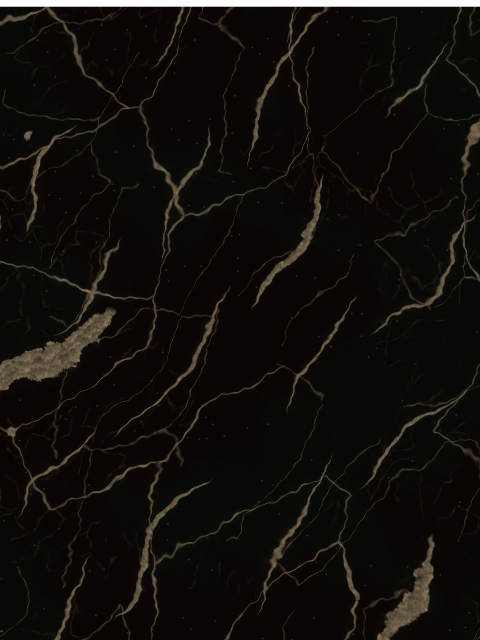
This texture is drawn by a Shadertoy shader. Its source:

```glsl
const mat2 TURN = mat2(0.8, 0.6, -0.6, 0.8);

vec2 hash2(vec2 p) {
    return fract(sin(vec2(dot(p, vec2(127.1, 311.7)), dot(p, vec2(269.5, 183.3)))) * 43758.5);
}

// Layered sines, 0 to 1
float waves(vec2 p) {
    float sum = 0.0, amp = 0.5;
    for (int i = 0; i < 5; i++) {
        sum += amp * sin(p.x + 1.7 * sin(p.y)) * cos(p.y * 0.8 + float(i));
        p = TURN * p * 1.9 + 2.3;
        amp *= 0.6;
    }
    return clamp(0.5 + 0.6 * sum, 0.0, 1.0);
}

// Jagged displacement, coarse to fine
vec2 warp(vec2 p) {
    vec2 q = p * 9.0;
    float amp = 0.022;
    for (int i = 0; i < 6; i++) {
        p += amp * sin(q.yx + vec2(1.7, 4.1) * float(i));
        q = TURN * q * 2.1;
        amp *= 0.53;
    }
    return p;
}

// Cellular noise: edge distance, edge key, centre distance, cell key
vec4 cells(vec2 p) {
    vec2 base = floor(p), nearId = base, nearVec = vec2(8.0);
    for (int k = 0; k < 9; k++) {
        vec2 id = base + vec2(k % 3 - 1, k / 3 - 1);
        vec2 v = id + hash2(id) - p;
        if (dot(v, v) < dot(nearVec, nearVec)) { nearVec = v; nearId = id; }
    }
    float edge = 8.0;
    vec2 otherId = nearId;
    for (int k = 0; k < 25; k++) {
        vec2 id = nearId + vec2(k % 5 - 2, k / 5 - 2);
        vec2 v = id + hash2(id) - p, gap = v - nearVec;
        if (dot(gap, gap) > 1e-5) {
            float d = dot(0.5 * (v + nearVec), normalize(gap));
            if (d < edge) { edge = d; otherId = id; }
        }
    }
    return vec4(edge, hash2(nearId + otherId + 0.5).x, length(nearVec), hash2(nearId + 7.3).y);
}

float line(float d, float halfWidth, float soft) {
    return 1.0 - smoothstep(halfWidth - soft, halfWidth + soft, d);
}

void mainImage(out vec4 fragColor, in vec2 fragCoord) {
    vec2 p = fragCoord / iResolution.y;
    float soft = max(1.0 / iResolution.y, 0.0012);
    vec2 bent = warp(p);
    vec2 slant = vec2(dot(bent, vec2(0.8, -0.6)), dot(bent, vec2(0.6, 0.8)));
    float swell = waves(p * 17.0 + 3.0);
    float mottle = waves(p * 160.0);
    float grain = cells(p * 170.0).z;

    // Dark ground with green and brown zones
    vec3 col = mix(vec3(0.036, 0.019, 0.012), vec3(0.029, 0.036, 0.021),
                   smoothstep(0.4, 0.6, waves(p * 7.0 + 1.0)));
    col *= 0.85 + 0.3 * grain;

    // Reddish crumbly mesh in patches
    vec4 mesh = cells(slant * vec2(34.0, 22.0));
    float patchy = smoothstep(0.52, 0.75, waves(p * 10.0 + 5.5)) * step(0.45, mesh.y);
    col = mix(col, vec3(0.25, 0.17, 0.12), 0.65 * patchy * mottle * line(mesh.x / 28.0, 0.0013, soft));

    // Hairline veins
    vec4 hair = cells(slant * vec2(11.0, 5.5) + 4.0);
    float hairMask = step(0.5, hair.y) * line(hair.x / 8.0, 0.0005 + 0.0012 * swell, soft);
    col = mix(col, vec3(0.34, 0.28, 0.21), hairMask * (0.25 + 0.7 * mottle));

    // Main network with faint halo
    vec4 net = cells(slant * vec2(5.0, 3.6) + 9.0);
    float kept = step(0.25, net.y), netDist = net.x / 4.2;
    float netWidth = 0.0008 + 0.0045 * net.y * swell * swell;
    col += kept * vec3(0.06, 0.05, 0.035) * exp(-netDist * 260.0) * swell;
    col = mix(col, vec3(0.46, 0.4, 0.31) * (0.65 + 0.5 * mottle),
              kept * line(netDist, netWidth, soft) * (0.55 + 0.45 * swell));

    // Tapered diagonal veins, from broad to thin
    for (int i = 0; i < 17; i++) {
        float n = float(i);
        vec2 centre = fract(vec2(0.08, 0.45) + n * vec2(0.7549, 0.5698)) * vec2(0.75, 1.0);
        vec2 rnd = hash2(vec2(n, 3.0));
        float angle = 0.8 + 0.4 * rnd.x;
        vec2 dir = vec2(cos(angle), sin(angle)), v = bent - centre;
        float t = dot(v, dir) / (0.08 + 0.08 * rnd.y);
        float across = dot(v, vec2(-dir.y, dir.x)) + 0.006 * sin(t * 4.0 + n);
        float taper = max(1.0 - t * t, 0.0);
        float width = (0.002 + 0.022 / (1.0 + 1.6 * n)) * taper * (0.45 + 0.45 * swell + 0.4 * mottle);
        float mask = line(abs(across), width, soft) * smoothstep(0.0, 0.25, taper);
        float streak = 0.5 + 0.5 * sin(across * 480.0 + 5.0 * mottle);
        vec3 gold = mix(vec3(0.27, 0.23, 0.17), vec3(0.56, 0.49, 0.38), 0.35 * streak + 0.65 * mottle);
        col += vec3(0.07, 0.06, 0.04) * exp(-max(abs(across) - width, 0.0) * 220.0) * taper * mottle;
        col = mix(col, gold * (0.85 + 0.3 * grain), mask * 0.92);
    }

    // Pale specks and a few larger flecks
    vec4 dust = cells(p * 38.0);
    col = mix(col, vec3(0.27, 0.24, 0.19), step(0.8, dust.w) * line(dust.z / 38.0, 0.0009, soft));
    float fleck = step(0.95, hair.w) * line(hair.z / 8.0, 0.004 + 0.004 * mottle, 0.002);
    col = mix(col, vec3(0.42, 0.36, 0.29) * (0.6 + 0.6 * mottle), fleck);

    // White strip along the top
    col = mix(col, vec3(0.99), smoothstep(-0.5, 0.5, (p.y - 0.9896) * iResolution.y));
    fragColor = vec4(col, 1.0);
}
```
